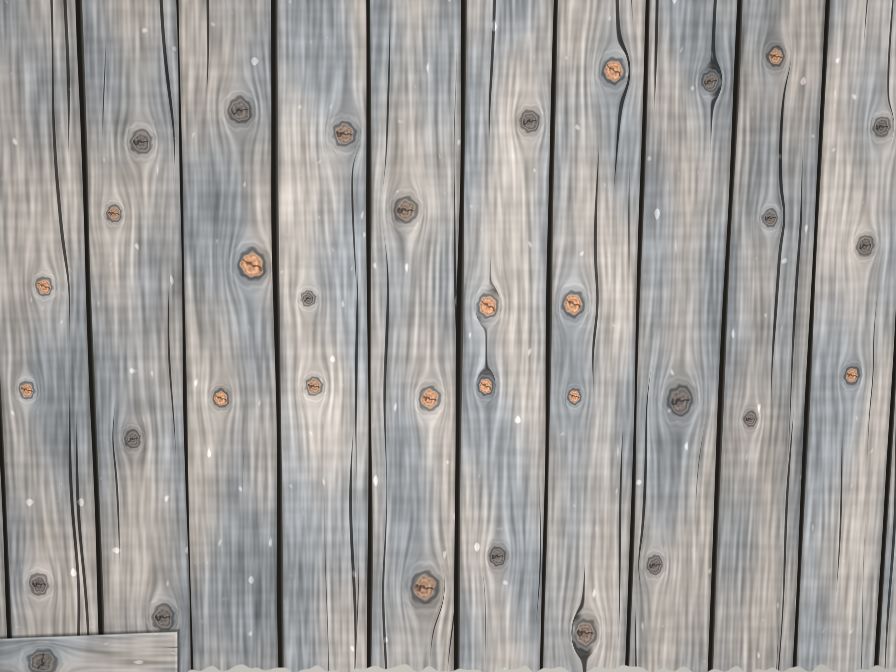
This texture is drawn by a Shadertoy shader. Its source:

```glsl
// Weathered grey fence of upright wooden boards with knots, cracks and dark gaps.

const float BOARD = 0.1;       // nominal board width, in canvas widths
const float SLOTS = 4.0;       // possible knots along each board
const float BOARD_LEN = 7.5;   // board length, in board widths
const vec3 GAP_DARK = vec3(0.12, 0.11, 0.10);
const vec3 GAP_SIDE = vec3(0.30, 0.29, 0.27);
const vec3 KNOT_ORANGE = vec3(0.86, 0.65, 0.51);
const vec3 KNOT_GREY = vec3(0.50, 0.47, 0.45);
const vec3 COOL = vec3(0.98, 1.0, 1.02);
const vec3 WARM = vec3(1.04, 1.0, 0.96);

float hash(vec2 p) {
    return fract(sin(dot(p, vec2(127.1, 311.7))) * 43758.5);
}

vec2 gradientAt(vec2 cell) {
    float a = 6.2832 * hash(cell);
    return vec2(cos(a), sin(a));
}

// Gradient noise, roughly -0.7 to 0.7
float noise(vec2 p) {
    vec2 i = floor(p), f = p - i;
    vec2 u = f * f * f * (f * (f * 6.0 - 15.0) + 10.0);
    vec2 e = vec2(1.0, 0.0);
    float low = mix(dot(gradientAt(i), f), dot(gradientAt(i + e), f - e), u.x);
    float high = mix(dot(gradientAt(i + e.yx), f - e.yx),
                     dot(gradientAt(i + 1.0), f - 1.0), u.x);
    return mix(low, high, u.y);
}

// x: sideways grain shift, yz: offset from nearest knot in knot radii, w: its seed
vec4 knots(vec2 q, float board) {
    vec4 result = vec4(0.0, 9.0, 9.0, 0.0);
    for (float k = 0.0; k < SLOTS; k++) {
        vec2 key = vec2(board, k);
        if (hash(key + 3.7) > 0.78) continue;
        vec2 center = vec2(0.25 + 0.5 * hash(key + 11.3),
                           (k + 0.15 + 0.7 * hash(key + 23.9)) * BOARD_LEN / SLOTS);
        float size = 0.06 + 0.07 * hash(key + 41.1);
        vec2 d = q - center;
        float eye = 2.0 * size * size;
        result.x += 0.9 * d.x * eye / max(dot(d, d * vec2(1.0, 0.35)), eye);
        vec2 local = d / (size * vec2(1.0, 1.15));
        if (length(local) < length(result.yz)) result.yzw = vec3(local, hash(key + 57.3));
    }
    return result;
}

// Thin split that follows the grain and fades in and out along the board
float crack(float across, float along, float seed, float aa) {
    float path = 0.1 + 0.8 * hash(vec2(seed, 5.1)) + 0.10 * noise(vec2(along * 0.4, seed));
    float width = 0.016 * smoothstep(-0.05, 0.4, noise(vec2(along * 0.35, seed + 7.5)));
    float d = abs(across - path);
    return (1.0 - smoothstep(width - aa * 0.5, width + aa * 0.5, d)) * smoothstep(0.0, 0.005, width);
}

// Wood surface; q.x runs across the board, q.y along it
vec3 wood(vec2 q, float board, float aa) {
    vec4 knot = knots(q, board);
    float across = q.x - knot.x;
    float seed = board * 13.7;
    float r = length(knot.yz) + 0.3 * noise(knot.yz * 1.5 + seed);

    // Growth rings, strands, fine fibres, saw marks and stains
    float phase = across * 9.0 + 3.5 * noise(vec2(across * 1.6 + seed, q.y * 0.22));
    float rings = sin(6.2832 * phase) * (0.6 + noise(vec2(across * 3.0 - seed, q.y * 0.4)));
    float tone = 0.665 + 0.10 * (hash(vec2(board, 2.3)) - 0.5);
    tone += 0.045 * rings;
    tone += 0.15 * noise(vec2(across * 15.0 + seed, q.y * 0.6));
    tone += 0.15 * noise(vec2(across * 27.0 - seed, q.y * 2.2));
    tone += 0.05 * noise(vec2(q.x * 1.5 + seed, q.y * 11.0));
    float stain = noise(vec2(q.x * 1.7 + seed, q.y * 0.5));
    tone += 0.15 * stain;

    // Dark splits and pale nicks
    float split = 0.0;
    for (float c = 0.0; c < 3.0; c++)
        split = max(split, crack(across, q.y, seed + c * 4.3, aa));
    tone *= 1.0 - 0.62 * split * smoothstep(1.0, 1.7, r);
    tone += 0.22 * smoothstep(0.46, 0.58, noise(q * vec2(9.0, 5.0) + seed));

    // Knot halo, rim and ringed core with a check across it
    tone += 0.05 * sin(r * 11.0) * (1.0 - smoothstep(1.2, 2.6, r));
    tone *= 1.0 - 0.38 * exp(-22.0 * (r - 1.12) * (r - 1.12));
    vec3 color = tone * mix(COOL, WARM, smoothstep(-0.35, 0.35, stain));
    vec3 core = mix(KNOT_GREY, KNOT_ORANGE, smoothstep(0.3, 0.65, knot.w));
    core *= 0.95 + 0.09 * sin(r * 15.0) + 0.2 * noise(knot.yz * 4.0);
    float check = abs(knot.y * (knot.w - 0.5) + knot.z + 0.4 * noise(knot.yz * 2.0));
    core *= 1.0 - 0.4 * (1.0 - smoothstep(0.04, 0.18, check));
    return mix(color, core, 1.0 - smoothstep(0.75, 1.0, r));
}

// Row of boards that fans slightly towards the top
vec3 fence(vec2 p, float aa) {
    float u = p.x - 0.412;
    float pitch = mix(0.0975, 0.1057, p.y / 0.75);
    float b = u / pitch * (1.0 + 0.06 * u) + 4.0;
    float along = p.y / BOARD;
    float line = floor(b + 0.5);
    float side = b - line + 0.03 * noise(vec2(line * 7.3, along * 0.3));
    float board = side < 0.0 ? line - 1.0 : line;
    float halfGap = 0.013 + 0.018 * hash(vec2(line, 8.2)) + 0.018 * noise(vec2(along * 0.5, line * 3.1));
    float edge = abs(side) - max(halfGap, 0.006);

    vec3 color = wood(vec2(b - board, along), board, aa);
    color *= 0.84 + 0.16 * smoothstep(0.0, 0.05, edge);
    vec3 gap = mix(GAP_DARK, GAP_SIDE, smoothstep(0.0, 0.03, side));
    return mix(gap, color, smoothstep(-aa * 0.5, aa * 0.5, edge));
}

void mainImage(out vec4 fragColor, in vec2 fragCoord) {
    vec2 p = fragCoord / iResolution.x;
    float pixel = 1.0 / iResolution.x;
    float aa = pixel / BOARD;
    vec3 color = fence(p, aa);

    // Pale ragged ground along the foot
    float ground = 0.003 + 0.012 * noise(vec2(p.x * 60.0, 4.5));
    color = mix(color, vec3(0.78, 0.77, 0.74), 1.0 - smoothstep(-pixel, pixel, p.y - ground));

    // Short crosswise plank in the lower left corner
    float plank = max(p.x - 0.198, p.y - 0.037 - 0.04 * p.x);
    color *= 1.0 - 0.5 * (1.0 - smoothstep(0.0, 0.005, plank));
    vec3 plankColor = wood(p.yx / BOARD + vec2(0.2, 0.0), 31.0, aa);
    plankColor += 0.10 * smoothstep(-0.004, -0.001, plank);
    color = mix(color, plankColor, 1.0 - smoothstep(-pixel, pixel, plank));

    // Sunlight, brightest near the middle
    vec2 away = p - vec2(0.5, 0.4);
    color *= 1.05 - 0.35 * dot(away, away);
    fragColor = vec4(clamp(color, 0.0, 1.0), 1.0);
}
```
